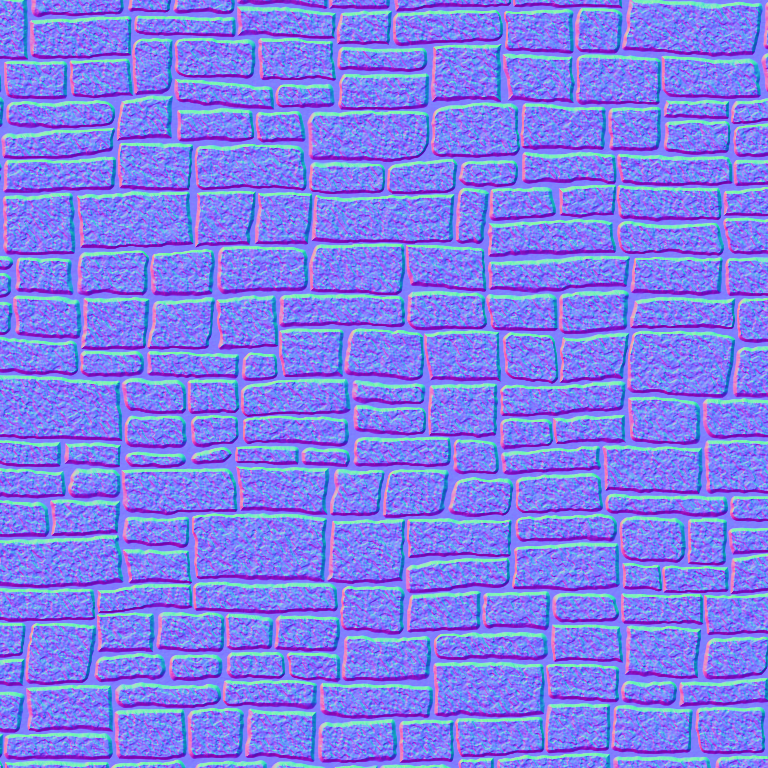
A WebGL 1 fragment shader for this texture map:

```glsl
precision highp float;
uniform vec2 u_resolution;

#define GRID vec2(7.3, 16.0)   // blocks across and up, before splitting
#define JITTER 0.35            // wander of block edges, in cells
#define JOINT 0.0018           // mean half width of the mortar
#define BEVEL 0.0042           // mean width of the sloping stone rim
#define RELIEF 0.0060          // height of stones above the mortar
#define WOBBLE 0.0026          // waviness of the courses
#define CHIPPING 0.0030        // raggedness of the stone outlines
#define GRAIN 0.58             // steepness of the surface grain
#define GRAIN_FREQ 220.0       // grains across the canvas
#define STEP 0.0009            // sampling distance for slopes

float hash(vec2 p) {
  vec3 q = fract(p.xyx * 0.1031);
  q += dot(q, q.yzx + 33.33);
  return fract((q.x + q.y) * q.z);
}

float noise(vec2 p) {
  vec2 c = floor(p), f = p - c;
  f = f * f * (3.0 - 2.0 * f);
  vec2 e = vec2(1.0, 0.0);
  return mix(mix(hash(c), hash(c + e.xy), f.x),
             mix(hash(c + e.yx), hash(c + e.xx), f.x), f.y);
}

float jitter(vec2 vertex) {
  return (hash(vertex + 31.0) * 2.0 - 1.0) * JITTER;
}

// Layered sines that bend straight joints
vec2 wobble(vec2 p) {
  vec2 sum = vec2(0.0);
  float freq = 14.0, amp = 1.0;
  for (int i = 0; i < 5; i++) {
    sum += amp * sin(freq * p.yx + 1.6 * sin(freq * 0.63 * p + float(i)));
    freq *= 2.1;
    amp *= 0.5;
  }
  return sum;
}

// Pinwheel tiling: returns left, bottom, right, top of the block around p
vec4 findBlock(vec2 p, out vec2 id) {
  vec2 g = p * GRID, base = floor(g);
  vec4 block = vec4(base, base + 1.0);
  id = base;
  for (int j = -1; j <= 1; j++) {
    for (int i = -1; i <= 1; i++) {
      vec2 c = base + vec2(float(i), float(j));
      float sw = jitter(c), se = jitter(c + vec2(1.0, 0.0));
      float nw = jitter(c + vec2(0.0, 1.0)), ne = jitter(c + 1.0);
      bool even = mod(c.x + c.y, 2.0) < 0.5;
      vec4 r = vec4(c, c + 1.0) + (even ? vec4(sw, se, ne, nw) : vec4(nw, sw, se, ne));
      if (all(greaterThanEqual(g, r.xy)) && all(lessThan(g, r.zw))) {
        block = r;
        id = c;
      }
    }
  }
  block /= vec4(GRID, GRID);

  // Split tall blocks into courses and long ones into shorter stones
  for (int k = 0; k < 2; k++) {
    vec2 size = block.zw - block.xy;
    float chance = hash(id + 11.0);
    vec2 cut = mix(block.xy, block.zw, mix(0.37, 0.63, hash(id + 23.0)));
    if (size.y > 0.088 || (size.y > 0.072 && chance < 0.6)) {
      if (p.y < cut.y) { block.w = cut.y; id += 101.0; }
      else { block.y = cut.y; id += vec2(151.0, 67.0); }
    } else if (size.x > 0.2 || (size.x > 0.14 && chance < 0.5)) {
      if (p.x < cut.x) { block.z = cut.x; id += vec2(43.0, 127.0); }
      else { block.x = cut.x; id += vec2(89.0, 29.0); }
    }
  }
  return block;
}

// Depth inside a ragged, slightly skewed stone; negative in the mortar
float stoneDepth(vec2 p) {
  vec2 id;
  p += WOBBLE * wobble(p);
  vec4 block = findBlock(p, id);
  vec2 halfSize = 0.5 * (block.zw - block.xy);
  vec2 local = p - 0.5 * (block.xy + block.zw);
  float limit = min(halfSize.x - abs(local.x), halfSize.y - abs(local.y)) - 0.0006;
  vec2 skew = (vec2(hash(id + 3.0), hash(id + 5.0)) - 0.5) * vec2(0.22, 0.08);
  local += skew * local.yx + 0.0009 * wobble(p * 1.7 + hash(id) * 9.0);
  float radius = mix(0.001, 0.013, hash(id + 7.0));
  vec2 q = abs(local) - halfSize + JOINT * mix(0.4, 1.6, hash(id + 13.0)) + radius;
  float depth = radius - length(max(q, 0.0)) - min(max(q.x, q.y), 0.0);
  depth += CHIPPING * (noise(p * 55.0 + id) + 0.6 * noise(p * 150.0) - 0.8);
  return min(depth, limit);
}

// Rough stone skin: small pits over turned layers, with faint scratches
float skin(vec2 p) {
  vec2 q = vec2(p.x, p.y + 0.25 * p.x) * GRAIN_FREQ;
  mat2 turn = mat2(0.8, -0.6, 0.6, 0.8);
  float grain = 0.55 * smoothstep(0.2, 0.65, noise(turn * q));
  grain += 0.45 * noise(q * turn * 1.8 + 40.0);
  grain += 0.7 * noise(turn * q * 0.48 + 80.0) + 0.5 * noise(q * 0.2 + 120.0);
  float scratch = smoothstep(0.0, 0.06, abs(noise(turn * p * vec2(9.0, 22.0)) - 0.5));
  return GRAIN / GRAIN_FREQ * grain + 0.0003 * scratch;
}

float height(vec2 p) {
  float rim = BEVEL * mix(0.7, 1.6, noise(p * 24.0));
  float face = smoothstep(0.0, rim, stoneDepth(p));
  return RELIEF * face + skin(p) * mix(0.1, 1.0, face);
}

void main() {
  vec2 p = gl_FragCoord.xy / u_resolution;
  float h = height(p);
  vec2 slope = vec2(height(p + vec2(STEP, 0.0)), height(p + vec2(0.0, STEP))) - h;
  slope /= STEP;
  // Red rises toward the left, green toward the top
  vec3 normal = normalize(vec3(0.8 * slope.x, -slope.y, 1.0));
  gl_FragColor = vec4(0.5 + 0.5 * normal, 1.0);
}
```
